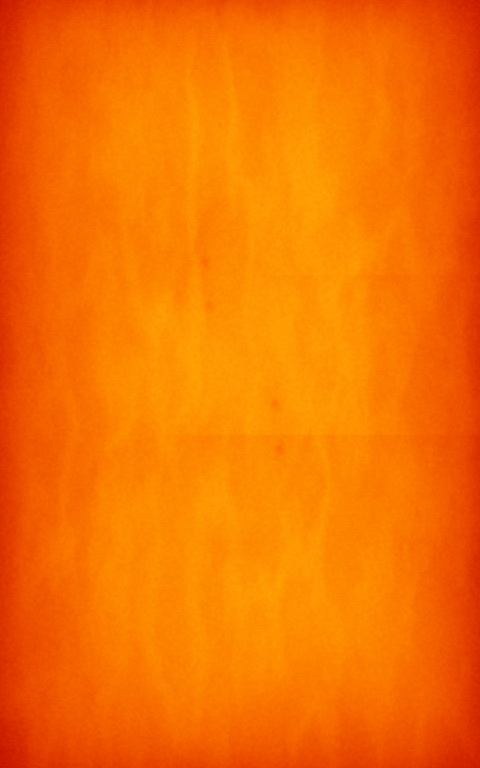
Give the GLSL for this background, as a WebGL 2 fragment shader.

```glsl
#version 300 es
precision highp float;
// Crumpled orange parchment with burnt edges, soft folds and fine grain.

#define GLOW 0.595
#define SIDE_BURN 0.66
#define TOP_BURN 0.46
#define BOTTOM_BURN 0.52
#define MOTTLE 0.11
#define CRUMPLE 0.045
#define GRAIN 0.055
#define GRAIN_CELLS 300.0
#define HEIGHT 1.6

uniform vec2 u_resolution;
out vec4 fragColor;

float hash(vec2 p) {
    vec3 q = fract(p.xyx * 0.1031);
    q += dot(q, q.yzx + 33.33);
    return fract((q.x + q.y) * q.z);
}

float noise(vec2 p) {
    vec2 i = floor(p), f = fract(p);
    f = f * f * (3.0 - 2.0 * f);
    return mix(mix(hash(i), hash(i + vec2(1, 0)), f.x),
               mix(hash(i + vec2(0, 1)), hash(i + vec2(1, 1)), f.x), f.y);
}

float fbm(vec2 p) {
    float sum = 0.0, amp = 0.5;
    for (int i = 0; i < 5; i++) {
        sum += amp * noise(p);
        p = mat2(1.6, 1.2, -1.2, 1.6) * p + 7.3;
        amp *= 0.5;
    }
    return sum;
}

// Soft elliptical blot, 1 at its centre
float blot(vec2 p, vec2 centre, vec2 radius) {
    vec2 d = (p - centre) / radius;
    return exp(-dot(d, d));
}

// Crease from a to b: dark on one flank, lit on the other
float crease(vec2 p, vec2 a, vec2 b, float width) {
    vec2 ab = b - a, pa = p - a;
    float t = dot(pa, ab) / dot(ab, ab);
    float side = (ab.x * pa.y - ab.y * pa.x) / length(ab) / width;
    float span = smoothstep(-0.1, 0.2, t) * smoothstep(1.1, 0.8, t);
    return side * exp(-side * side) * span;
}

// Horizontal fold with a shadow fading downward
float foldShade(vec2 p, float y, float depth) {
    float d = y - p.y;
    return smoothstep(-0.003, 0.003, d) * exp(-max(d, 0.0) / depth);
}

// Burnt border: dims toward all four sides
float vignette(vec2 p) {
    float left = 1.0 - SIDE_BURN * exp(-max(p.x, 0.0) / 0.16);
    float right = 1.0 - SIDE_BURN * exp(-max(1.0 - p.x, 0.0) / 0.135);
    float top = 1.0 - TOP_BURN * exp(-(HEIGHT - p.y) / 0.10);
    float bottom = 1.0 - BOTTOM_BURN * exp(-p.y / 0.13);
    return left * right * top * bottom;
}

// Broad light and dark patches of the sheet
float patches(vec2 p) {
    float v = 0.035 * blot(p, vec2(0.63, 1.18), vec2(0.15, 0.20));
    v += 0.035 * blot(p, vec2(0.45, 0.83), vec2(0.22, 0.14));
    v += 0.035 * blot(p, vec2(0.66, 0.32), vec2(0.16, 0.14));
    v -= 0.035 * blot(p, vec2(0.56, 1.32), vec2(0.06, 0.08));
    v -= 0.035 * blot(p, vec2(0.48, 0.46), vec2(0.13, 0.05));
    v -= 0.025 * blot(p, vec2(0.79, 1.20), vec2(0.05, 0.18));
    return v;
}

// Bent vertical dents, one near each side in both halves
float dents(vec2 p) {
    float v = 0.0;
    for (int i = 0; i < 4; i++) {
        float side = float(i % 2), row = float(i / 2);
        vec2 c = vec2(mix(0.175, 0.83, side), mix(1.30, 0.39, row) + 0.03 * side);
        vec2 q = p - c;
        q.x += 0.025 * (fbm(p * 14.0) - 0.5) + 0.8 * q.y * q.y;
        v += smoothstep(0.02, 0.008, abs(q.x)) * smoothstep(0.11, 0.05, abs(q.y));
    }
    return v;
}

// Two pairs of small stains beside the central creases
float stains(vec2 p) {
    float v = 0.0;
    for (int i = 0; i < 4; i++) {
        float k = float(i % 2), pair = float(i / 2);
        vec2 c = mix(vec2(0.427, 1.054), vec2(0.573, 0.756), pair) + k * vec2(0.01, -0.092);
        v += blot(p, c, vec2(0.009, 0.011)) + 0.3 * blot(p, c, vec2(0.012, 0.045));
    }
    return v;
}

void main() {
    vec2 p = gl_FragCoord.xy / u_resolution * vec2(1.0, HEIGHT);
    vec2 warp = p + 0.05 * (vec2(fbm(p * 6.0), fbm(p * 6.0 + 19.0)) - 0.5);

    // Paper tone: mottling, stretched crumples and folds
    float tone = patches(warp) + MOTTLE * (fbm(warp * vec2(7.0, 4.5)) - 0.48);
    float ridge = 1.0 - abs(2.0 * fbm(warp * vec2(11.0, 3.5) + 41.0) - 1.0);
    tone += CRUMPLE * (smoothstep(0.65, 1.0, ridge) - 0.6);
    tone -= 0.028 * dents(p) + 0.07 * stains(p);
    tone -= 0.04 * foldShade(p, 0.694, 0.06) * smoothstep(0.2, 0.5, p.x);
    tone -= 0.025 * foldShade(p, 1.027, 0.03) * smoothstep(0.5, 0.6, p.x);
    float lines = crease(warp, vec2(0.15, 0.60), vec2(0.31, 0.74), 0.02)
                + crease(warp, vec2(0.31, 0.84), vec2(0.43, 1.18), 0.02)
                + crease(warp, vec2(0.69, 0.98), vec2(0.85, 1.13), 0.02)
                + crease(warp, vec2(0.58, 0.54), vec2(0.64, 0.70), 0.015);
    tone += 0.035 * lines;

    // Fine fibre grain
    float grain = noise(p * GRAIN_CELLS) + 0.6 * noise(p * GRAIN_CELLS * 0.45) - 0.8;
    float light = vignette(p);
    float green = GLOW * light + tone * mix(0.35, 1.0, light) + GRAIN * grain * 0.7;
    green = clamp(green, 0.04, 0.70);

    // Ember ramp: red falls off only in the dark parts
    float dark = max(0.6 - green, 0.0);
    float red = 0.995 - 0.85 * dark * dark;
    float blue = 0.015 * smoothstep(0.5, 0.65, green);
    fragColor = vec4(red, green, blue, 1.0);
}
```
